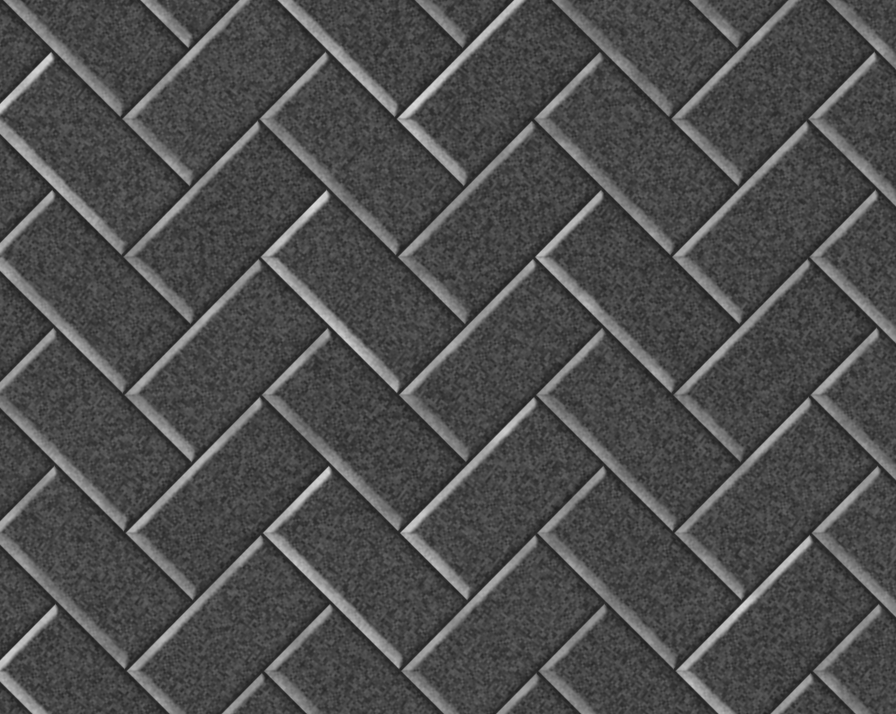
Write a Shadertoy shader that draws this pattern.

```glsl
// Dark grainy herringbone paving with bevelled edges lit from the left.

float hash(vec2 p) {
    vec3 q = fract(vec3(p.xyx) * 0.1031);
    q += dot(q, q.yzx + 33.33);
    return fract((q.x + q.y) * q.z);
}

float valueNoise(vec2 p) {
    vec2 i = floor(p), f = fract(p);
    f = f * f * (3.0 - 2.0 * f);
    return mix(mix(hash(i), hash(i + vec2(1, 0)), f.x),
               mix(hash(i + vec2(0, 1)), hash(i + vec2(1, 1)), f.x), f.y);
}

// Position inside the brick (short side = 1), its size and its identity.
void herringbone(vec2 uv, out vec2 local, out vec2 size, out vec2 id) {
    vec2 cell = floor(uv);
    float k = mod(cell.x + cell.y, 4.0);
    bool rising = k < 1.5;
    vec2 along = rising ? vec2(1, 0) : vec2(0, 1);
    vec2 offset = along * mod(k, 2.0);
    local = fract(uv) + offset;
    size = 1.0 + along;
    id = cell - offset;
}

void mainImage(out vec4 fragColor, in vec2 fragCoord) {
    vec2 canvas = fragCoord / iResolution.y;

    // One unit is the vertical repeat; the courses lean very slightly.
    vec2 p = canvas * vec2(5.204, 5.173) - vec2(0.877, 4.311);
    p.x += 0.008 * p.y;
    vec2 uv = vec2(p.x + p.y, p.x - p.y);
    float pixel = 7.32 / iResolution.y;

    vec2 local, size, id;
    herringbone(uv, local, size, id);
    float tone = hash(id + 71.0);

    // Fine speckle over the whole stone, on turned grids to hide their axes.
    mat2 turn = mat2(0.8, 0.6, -0.6, 0.8);
    float grain = 0.165 * (valueNoise(turn * canvas * 320.0 + 400.0) - 0.5)
                + 0.07 * (valueNoise(canvas * turn * 190.0 + 300.0) - 0.5);
    float stone = 0.270 + 0.016 * (tone - 0.5) + grain;

    // Shaded bevels on the two right-hand sides.
    vec2 far = size - local;
    stone *= mix(0.70, 1.0, smoothstep(0.0, 0.10, min(far.x, far.y)));

    // Lit bevels: a broad lower-left band and a thin upper-left ridge.
    float wobble = 0.012 * (valueNoise(uv * 9.0 + 120.0) - 0.5);
    vec2 near = local + wobble;
    float glint = pow(hash(id + 113.0), 3.0);
    float wear = 0.88 + 0.24 * valueNoise(uv * 4.0 + 160.0);
    float band = 1.0 - smoothstep(0.105, 0.155, near.x);
    float bandTone = mix(0.54, 0.43, smoothstep(0.03, 0.11, near.x)) + 0.15 * glint;
    float ridge = 1.0 - smoothstep(0.06, 0.12, near.y);
    float ridgeTone = 0.60 + 0.18 * glint;

    // Mitre the lit bevels against each other and the shaded sides.
    float soft = 0.02 + pixel;
    float miter = smoothstep(-soft, soft, near.y - near.x);
    band *= miter * smoothstep(-soft, soft, far.y - 0.6 * near.x);
    ridge *= (1.0 - miter) * smoothstep(-soft, soft, far.x - 0.6 * near.y);
    stone = mix(stone, bandTone * wear + 0.6 * grain, band);
    stone = mix(stone, ridgeTone * wear + 0.35 * grain, ridge);

    // Narrow dark joint around every brick.
    vec2 edge = min(local, far);
    float joint = 1.0 - smoothstep(0.010 - 0.5 * pixel, 0.014 + pixel, min(edge.x, edge.y));
    stone = mix(stone, 0.16 + 0.3 * grain, joint);

    fragColor = vec4(vec3(clamp(stone, 0.0, 1.0)), 1.0);
}
```
